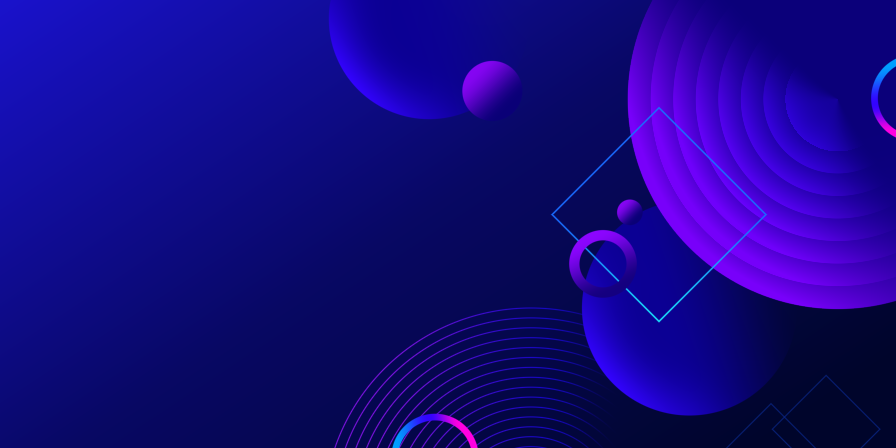
Give the GLSL for this background, as a Shadertoy shader.

```glsl
// Abstract neon geometry on a deep blue gradient: crescent-lit discs, a banded
// sphere, concentric line arcs, gradient rings and thin diamonds.
// Each shape is a signed distance, antialiased and blended from back to front.

const vec3 VIOLET = vec3(0.55, 0.02, 1.0);
const vec3 ELECTRIC = vec3(0.20, 0.01, 1.0);
const vec3 INDIGO = vec3(0.045, 0.0, 0.52);
const vec3 AZURE = vec3(0.0, 0.62, 1.0);
const vec3 MAGENTA = vec3(1.0, 0.0, 0.88);
const vec2 LOWER_LEFT = vec2(-0.77, -0.64);

// Coverage of a shape from its signed distance
float fill(float dist, float pixel) {
    return smoothstep(0.75 * pixel, -0.75 * pixel, dist);
}

// Coverage of a line of the given half width around the zero distance
float stroke(float dist, float halfWidth, float pixel) {
    return fill(abs(dist) - halfWidth, pixel);
}

float diamond(vec2 p, float halfSize) {
    return (abs(p.x) + abs(p.y) - halfSize) * 0.7071;
}

// Diagonal three-stop gradient, brightest at the upper left
vec3 backdrop(vec2 p) {
    float t = 0.33 * p.x + 0.5 * (1.0 - p.y);
    vec3 col = mix(vec3(0.10, 0.07, 0.80), vec3(0.03, 0.03, 0.39), min(t / 0.55, 1.0));
    return mix(col, vec3(0.0, 0.02, 0.17), clamp((t - 0.55) / 0.5, 0.0, 1.0));
}

// Disc lit along its lower left rim, dissolving toward the right
vec3 crescentDisc(vec3 col, vec2 p, float radius, float pixel) {
    vec2 q = p / radius;
    float facing = max(dot(q, LOWER_LEFT), 0.0);
    float glow = smoothstep(0.35, 1.0, length(q)) * facing * facing;
    float opacity = smoothstep(1.0, -0.3, dot(q, vec2(0.95, 0.3)));
    vec3 paint = mix(INDIGO + vec3(0.0, 0.0, 0.06), ELECTRIC, glow);
    return mix(col, paint, fill(length(p) - radius, pixel) * opacity);
}

// Small ball shaded from violet at the upper left to indigo
vec3 ball(vec3 col, vec2 p, float radius, float pixel) {
    float shade = smoothstep(-0.9, 0.75, dot(p / radius, vec2(0.7, -0.7)));
    vec3 paint = mix(VIOLET * 0.95, INDIGO * 0.9, shade);
    return mix(col, paint, fill(length(p) - radius, pixel));
}

// Large disc of nested bands, each one brightest at its outer edge
vec3 bandedDisc(vec3 col, vec2 p, float radius, float core, float bands, float pixel) {
    float dist = length(p);
    float width = (radius - core) / bands;
    float level = (radius - dist) / width;
    float edge = fract(level);
    float seam = pixel / width;
    float band = (1.0 - edge) * smoothstep(0.0, seam, edge);
    if (level < 1.0) band = 1.0 - edge;
    if (level > bands) band = pow(dist / core, 2.0);
    float facing = dot(p / max(dist, 0.001), LOWER_LEFT);
    float light = smoothstep(0.1, 1.0, facing);
    float outward = smoothstep(0.0, radius, dist);
    vec3 lit = mix(ELECTRIC, vec3(0.47, 0.0, 0.98), outward);
    float amount = light * mix(0.25, 0.78, outward) + light * band * 0.38;
    // Faint violet spill around the lower rim
    amount += 0.3 * outward * smoothstep(0.0, -radius, p.y) * (1.0 - light);
    vec3 paint = mix(INDIGO * 0.92, lit, min(amount, 1.0));
    return mix(col, paint, fill(dist - radius, pixel));
}

// Evenly spaced circles, violet on the left and fading out on the right
vec3 lineArcs(vec3 col, vec2 p, float radius, float spacing, float pixel) {
    float dist = length(p);
    float nearest = (fract((radius - dist) / spacing + 0.5) - 0.5) * spacing;
    float inside = step(dist, radius + 0.5 * spacing);
    float fade = smoothstep(0.20, 0.03, p.x);
    vec3 paint = mix(vec3(0.55, 0.08, 0.95), vec3(0.10, 0.03, 0.85),
                     smoothstep(-0.34, 0.06, p.x));
    return mix(col, paint, stroke(nearest, 0.0012, pixel) * inside * fade * 0.9);
}

// Ring running azure, electric blue, magenta along an axis
vec3 neonRing(vec3 col, vec2 p, float radius, vec2 axis, float pixel) {
    float t = dot(p, axis) / radius;
    vec3 paint = mix(AZURE, ELECTRIC, smoothstep(-0.9, 0.05, t));
    paint = mix(paint, MAGENTA, smoothstep(0.05, 0.8, t));
    return mix(col, paint, stroke(length(p) - radius, 0.0075, pixel));
}

void mainImage(out vec4 fragColor, in vec2 fragCoord) {
    vec2 p = fragCoord / iResolution.y;
    float pixel = 1.0 / iResolution.y;
    vec3 col = backdrop(p);

    // Discs and arcs at the back
    col = crescentDisc(col, p - vec2(0.958, 0.958), 0.224, pixel);
    col = ball(col, p - vec2(1.099, 0.797), 0.067, pixel);
    col = lineArcs(col, p - vec2(1.185, -0.150), 0.4625, 0.0221, pixel);
    col = crescentDisc(col, p - vec2(1.539, 0.3125), 0.240, pixel);
    col = bandedDisc(col, p - vec2(1.870, 0.779), 0.469, 0.117, 7.0, pixel);

    // Diamond outlines: two faint ones and a bright one
    for (int i = 0; i < 2; i++) {
        vec2 center = mix(vec2(1.844, 0.042), vec2(1.721, -0.021), float(i));
        float line = stroke(diamond(p - center, 0.120), 0.0012, pixel);
        col = mix(col, vec3(0.04, 0.16, 0.56), line * 0.75);
    }
    vec2 d = p - vec2(1.471, 0.521);
    vec3 lineColor = mix(vec3(0.10, 0.90, 1.0), vec3(0.10, 0.42, 1.0), smoothstep(-0.24, 0.0, d.y));
    col = mix(col, lineColor, stroke(diamond(d, 0.2385), 0.0017, pixel));

    // Foreground ball and rings
    col = ball(col, p - vec2(1.406, 0.526), 0.0286, pixel);
    vec2 r = p - vec2(1.346, 0.411);
    vec3 ringColor = mix(VIOLET, vec3(0.08, 0.0, 0.50), smoothstep(-0.07, 0.065, dot(r, vec2(0.45, -0.89))));
    col = mix(col, ringColor, stroke(length(r) - 0.064, 0.0115, pixel));
    col = neonRing(col, p - vec2(0.971, -0.021), 0.090, vec2(0.98, 0.2), pixel);
    col = neonRing(col, p - vec2(2.042, 0.781), 0.090, vec2(0.1, -0.99), pixel);

    fragColor = vec4(col, 1.0);
}
```
